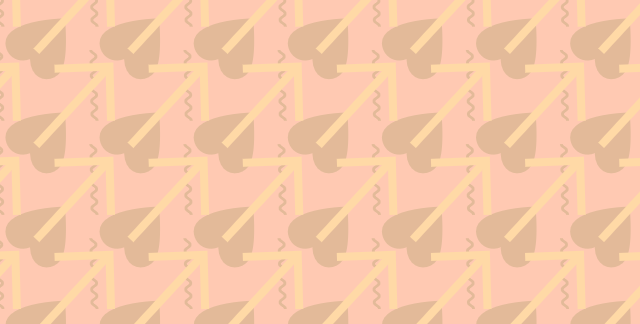
Reproduce this pattern procedurally as a Shadertoy shader.

```glsl
// Repeating leaning hearts with overlapping arrows and small wavy lines on pink.
#define TILES_ACROSS 6.8
#define TILE 113.0
#define BAR_WIDTH 9.6
#define WAVE_WIDTH 3.4
#define WAVE_SWING 3.0
#define WAVE_PERIOD 15.4
#define PINK vec3(1.0, 0.79, 0.70)
#define TAN vec3(0.89, 0.73, 0.60)
#define CREAM vec3(1.0, 0.85, 0.65)

// Four cubic curves joined end to end; y runs downward inside a tile.
const vec2 HEART[13] = vec2[13](
    vec2(78, 22), vec2(79.5, 40), vec2(80, 62),
    vec2(77, 75), vec2(74, 101), vec2(37, 104),
    vec2(36, 71), vec2(20, 77), vec2(7, 66),
    vec2(6.5, 52), vec2(6, 30), vec2(48, 23),
    vec2(78, 22));

vec2 cubic(vec2 a, vec2 b, vec2 c, vec2 d, float t) {
    float s = 1.0 - t;
    return s * s * s * a + 3.0 * s * t * (s * b + t * c) + t * t * t * d;
}

// Signed distance to the heart outline, with the sign from edge crossings.
float heartDistance(vec2 p) {
    float nearest = 1e6, side = 1.0;
    vec2 a = HEART[0];
    for (int curve = 0; curve < 4; curve++) {
        int k = curve * 3;
        for (int i = 1; i <= 12; i++) {
            vec2 b = cubic(HEART[k], HEART[k + 1], HEART[k + 2], HEART[k + 3], float(i) / 12.0);
            vec2 edge = b - a, w = p - a;
            vec2 offset = w - edge * clamp(dot(w, edge) / dot(edge, edge), 0.0, 1.0);
            nearest = min(nearest, dot(offset, offset));
            if ((a.y > p.y) != (b.y > p.y) && p.x < a.x + edge.x * w.y / edge.y) side = -side;
            a = b;
        }
    }
    return side * sqrt(nearest);
}

// Straight bar with square ends.
float barDistance(vec2 p, vec2 a, vec2 b) {
    vec2 along = normalize(b - a), w = p - 0.5 * (a + b);
    vec2 d = abs(vec2(dot(w, along), dot(w, vec2(-along.y, along.x))));
    d -= 0.5 * vec2(length(b - a), BAR_WIDTH);
    return length(max(d, 0.0)) + min(max(d.x, d.y), 0.0);
}

float arrowDistance(vec2 p) {
    float shaft = barDistance(p, vec2(43.7, 174.5), vec2(131, 80));
    float flatBarb = barDistance(p, vec2(65.5, 82.5), vec2(136, 79.8));
    float uprightBarb = barDistance(p, vec2(131.3, 75.5), vec2(133.3, 145));
    return min(shaft, min(flatBarb, uprightBarb));
}

// Upright sine line, corrected for its slope.
float waveDistance(vec2 p) {
    float rate = 6.2832 / WAVE_PERIOD;
    float phase = (p.y - 60.0) * rate;
    float centre = mix(112.0, 113.5, (p.y - 60.0) / 85.0) - WAVE_SWING * cos(phase);
    float slope = WAVE_SWING * rate * sin(phase);
    float line = abs(p.x - centre) / sqrt(1.0 + slope * slope) - 0.5 * WAVE_WIDTH;
    return max(line, abs(p.y - 102.5) - 42.5);
}

void mainImage(out vec4 fragColor, in vec2 fragCoord) {
    // Tiles are anchored at the top left corner.
    float unitsPerPixel = TILES_ACROSS * TILE / iResolution.x;
    vec2 p = vec2(fragCoord.x, iResolution.y - fragCoord.y) * unitsPerPixel;
    vec2 cell = mod(p, TILE);

    // Arrows and waves reach in from the tiles to the left and above.
    float tanShapes = heartDistance(cell);
    float arrows = 1e6;
    for (int j = 0; j < 2; j++) {
        for (int i = 0; i < 2; i++) {
            vec2 q = cell + TILE * vec2(i, j);
            tanShapes = min(tanShapes, waveDistance(q));
            arrows = min(arrows, arrowDistance(q));
        }
    }

    // Arrows lie over the hearts and waves.
    vec3 color = mix(PINK, TAN, clamp(0.5 - tanShapes / unitsPerPixel, 0.0, 1.0));
    color = mix(color, CREAM, clamp(0.5 - arrows / unitsPerPixel, 0.0, 1.0));
    fragColor = vec4(color, 1.0);
}
```
